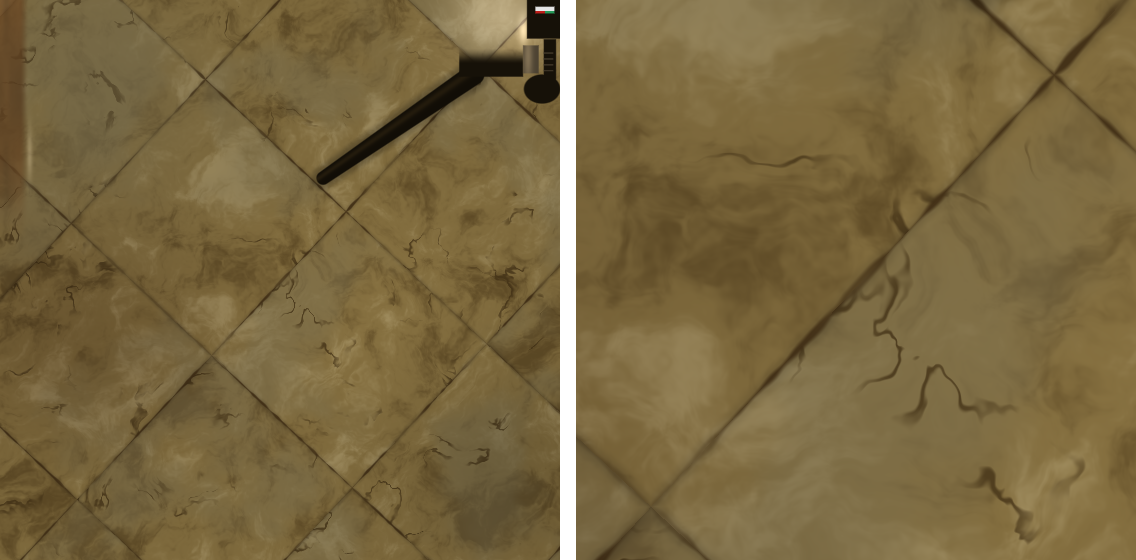
Left, the full canvas; right, a detail of the centre.
Give the GLSL for this texture, as a three.js fragment shader.

```glsl
// Diagonal stone floor tiles with worn joints, cracks and a dark tripod leg.
// A skewed lattice sets the tiles; warped value noise, shifted per tile,
// gives the stone. Distance functions draw the leg and its mount.
varying vec2 vUv;

// Lattice: one tile corner and the two tile edges
const vec2 CORNER = vec2(0.618, 0.622);
const vec2 EDGE_A = vec2(0.251, -0.236);
const vec2 EDGE_B = vec2(0.240, 0.257);
const float JOINT_WIDTH = 0.0013;
const float SOFT = 0.0016;

const vec3 STONE_DARK = vec3(0.36, 0.285, 0.145);
const vec3 STONE_MID = vec3(0.492, 0.412, 0.235);
const vec3 STONE_LIGHT = vec3(0.595, 0.525, 0.355);
const vec3 STONE_GREY = vec3(0.46, 0.42, 0.30);
const vec3 JOINT_COLOR = vec3(0.25, 0.18, 0.085);
const vec3 CRACK_COLOR = vec3(0.24, 0.175, 0.075);
const vec3 WALL_COLOR = vec3(0.38, 0.255, 0.13);
const vec3 GLARE_COLOR = vec3(0.24, 0.23, 0.22);
const vec3 LEG_COLOR = vec3(0.085, 0.065, 0.03);
const vec3 METAL_COLOR = vec3(0.46, 0.40, 0.30);

// Tripod leg, from its foot to the mount
const vec2 LEG_FOOT = vec2(0.577, 0.682);
const vec2 LEG_TOP = vec2(0.846, 0.867);

float hash(vec2 p) {
  vec3 q = fract(vec3(p.xyx) * 0.1031);
  q += dot(q, q.yzx + 33.33);
  return fract((q.x + q.y) * q.z);
}

float noise(vec2 p) {
  vec2 i = floor(p), f = fract(p);
  f = f * f * (3.0 - 2.0 * f);
  return mix(mix(hash(i), hash(i + vec2(1.0, 0.0)), f.x),
             mix(hash(i + vec2(0.0, 1.0)), hash(i + 1.0), f.x), f.y);
}

float fbm(vec2 p) {
  float sum = 0.0, amp = 0.5;
  for (int i = 0; i < 5; i++) {
    sum += amp * noise(p);
    p = mat2(1.6, 1.2, -1.2, 1.6) * p + 17.3;
    amp *= 0.5;
  }
  return sum / 0.97;
}

float fill(float d) { return 1.0 - smoothstep(-SOFT, SOFT, d); }

float glow(vec2 p, vec2 center, vec2 size) {
  vec2 d = (p - center) / size;
  return exp(-dot(d, d));
}

float box(vec2 p, vec2 center, vec2 halfSize) {
  vec2 d = abs(p - center) - halfSize;
  return length(max(d, 0.0)) + min(max(d.x, d.y), 0.0);
}

// Mottled slate with embossed flakes and sparse cracks
vec3 stone(vec2 uv, vec2 id) {
  vec2 p = uv + 9.0 * vec2(hash(id + 40.0), hash(id + 71.0));
  vec2 warp = vec2(fbm(p * 9.0), fbm(p * 9.0 + 31.0)) - 0.5;
  vec2 q = p + 0.13 * warp;
  float broad = fbm(q * 7.0);
  float fine = fbm(q * 25.0 + 5.0);
  float relief = fine - fbm((q + vec2(0.004, -0.004)) * 25.0 + 5.0);
  float tone = 0.5 + 0.9 * (broad - 0.5) + 0.65 * (fine - 0.5) + 0.55 * relief;
  tone += 0.12 * (hash(id + 13.0) - 0.5) + 0.06 * (noise(uv * 210.0) - 0.5);
  vec3 color = mix(STONE_DARK, STONE_MID, smoothstep(0.12, 0.54, tone));
  color = mix(color, STONE_LIGHT, smoothstep(0.53, 0.95, tone));
  color = mix(color, STONE_GREY, 0.45 * smoothstep(0.46, 0.7, fbm(p * 5.0 + 60.0)));
  float vein = abs(fbm(q * 11.0 + 90.0) - 0.5);
  float patchy = smoothstep(0.54, 0.72, fbm(p * 13.0 + 50.0));
  float crack = (1.0 - smoothstep(0.004, 0.026, vein)) * patchy;
  return mix(color, CRACK_COLOR, 0.75 * crack);
}

vec3 tripod(vec3 color, vec2 uv) {
  vec2 axis = LEG_TOP - LEG_FOOT, p = uv - LEG_FOOT;
  float along = clamp(dot(p, axis) / dot(axis, axis), 0.0, 1.0);
  float radius = mix(0.012, 0.019, along);
  float d = length(p - axis * along) - radius;
  float side = (axis.x * p.y - axis.y * p.x) / length(axis) / radius;
  color *= 1.0 - 0.25 * (1.0 - smoothstep(0.0, 0.016, d));
  vec3 legShade = LEG_COLOR * (0.8 + 0.8 * exp(-8.0 * (side - 0.35) * (side - 0.35)));
  color = mix(color, legShade, fill(d));

  // Joint fading upward, housing and knob
  float joint = box(uv, vec2(0.877, 0.888), vec2(0.057, 0.025));
  float fade = 1.0 - smoothstep(0.885, 0.915, uv.y);
  color = mix(color, LEG_COLOR, fill(joint) * fade);
  float body = box(uv, vec2(0.975, 0.968), vec2(0.034, 0.037));
  body = min(body, box(uv, vec2(0.982, 0.886), vec2(0.011, 0.044)));
  body = min(body, length((uv - vec2(0.968, 0.841)) * vec2(0.8, 1.0)) - 0.026);
  color = mix(color, LEG_COLOR, fill(body));

  // Metal clamp, spring and small lit display
  float clampShape = box(uv, vec2(0.948, 0.894), vec2(0.014, 0.025));
  float sheen = 0.65 + 0.45 * glow(uv, vec2(0.943, 0.9), vec2(0.008, 0.05));
  color = mix(color, METAL_COLOR * sheen, fill(clampShape));
  float coil = smoothstep(0.6, 0.9, abs(fract(uv.y * 95.0) * 2.0 - 1.0));
  color = mix(color, METAL_COLOR * 0.7, 0.6 * coil * fill(box(uv, vec2(0.979, 0.892), vec2(0.009, 0.02))));
  vec3 lamp = mix(vec3(0.75, 0.12, 0.1), vec3(0.15, 0.6, 0.35), step(0.973, uv.x));
  lamp = mix(lamp, vec3(0.9), step(0.981, uv.y));
  return mix(color, lamp, fill(box(uv, vec2(0.973, 0.982), vec2(0.017, 0.006))));
}

void main() {
  vec2 uv = vUv, p = uv - CORNER;
  float area = EDGE_A.x * EDGE_B.y - EDGE_A.y * EDGE_B.x;
  vec2 cell = vec2(p.x * EDGE_B.y - p.y * EDGE_B.x, EDGE_A.x * p.y - EDGE_A.y * p.x) / area;
  vec3 color = stone(uv, floor(cell));

  // Thin joints, wavering and worn away in places
  vec2 gap = abs(cell - floor(cell + 0.5)) * area / vec2(length(EDGE_B), length(EDGE_A));
  float joint = min(gap.x, gap.y) + 0.003 * (noise(uv * 75.0) - 0.5);
  float wear = mix(0.3, 0.95, smoothstep(0.3, 0.65, noise(uv * 13.0 + 4.0)));
  color *= 1.0 - 0.12 * (1.0 - smoothstep(0.0, 0.008, joint));
  color = mix(color, JOINT_COLOR, wear * fill(joint - JOINT_WIDTH));

  // Uneven room light, wall strip and glare
  color *= 1.0 - vec3(0.15, 0.18, 0.2) * glow(uv, vec2(0.12, 0.4), vec2(0.26, 0.2));
  color *= 1.0 - 0.13 * glow(uv, vec2(0.92, 0.15), vec2(0.24, 0.2));
  color *= 1.0 + 0.07 * glow(uv, vec2(0.65, 0.42), vec2(0.24, 0.24));
  color = mix(color, STONE_GREY * 0.94, 0.4 * glow(uv, vec2(0.2, 0.83), vec2(0.18, 0.2)));
  float strip = (1.0 - smoothstep(0.035, 0.052, uv.x)) * smoothstep(0.55, 0.75, uv.y);
  color = mix(color, WALL_COLOR * (0.85 + 0.3 * noise(uv * vec2(90.0, 6.0))), 0.75 * strip);
  color += GLARE_COLOR * 0.6 * glow(uv, vec2(0.053, 0.725), vec2(0.005, 0.045));
  color += GLARE_COLOR * glow(uv, vec2(0.9, 0.97), vec2(0.09, 0.08));
  color += GLARE_COLOR * 1.3 * glow(uv, vec2(0.935, 0.945), vec2(0.009, 0.025));

  gl_FragColor = vec4(tripod(color, uv), 1.0);
}
```
